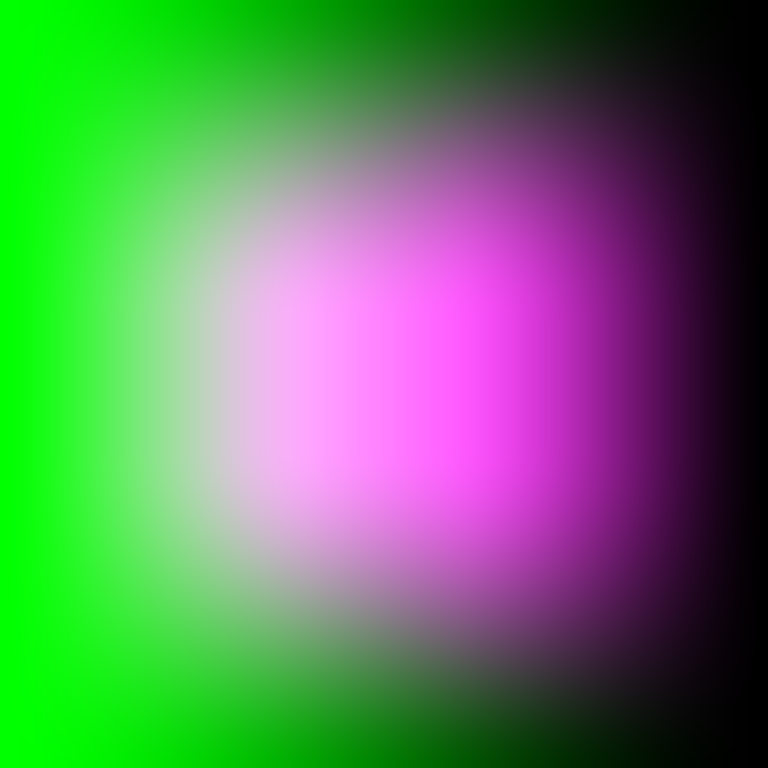
Give the GLSL for this background, as a WebGL 1 fragment shader.

```glsl
precision highp float;

uniform vec2 u_resolution;

const vec3 GREEN = vec3(0.0, 1.0, 0.0);
const vec3 MAGENTA = vec3(1.0, 0.0, 1.0);

// Soft rise from both ends of the unit interval towards its middle
float softBump(float t, float rampWidth, float softness) {
    float edgeDistance = min(t, 1.0 - t);
    return pow(smoothstep(0.0, rampWidth, edgeDistance), softness);
}

// Rounded square glow: product of one bump per axis
float squareGlow(vec2 uv, float rampWidth, float softness) {
    return softBump(uv.x, rampWidth, softness) * softBump(uv.y, rampWidth, softness);
}

// Light that fades from the left side to the right side
float sideFade(float x) {
    return 1.0 - smoothstep(0.0, 1.0, x);
}

void main() {
    vec2 uv = gl_FragCoord.xy / u_resolution;

    // The two lights use separate channels and add up
    vec3 color = GREEN * sideFade(uv.x);
    color += MAGENTA * squareGlow(uv, 0.42, 0.8);

    gl_FragColor = vec4(color, 1.0);
}
```
